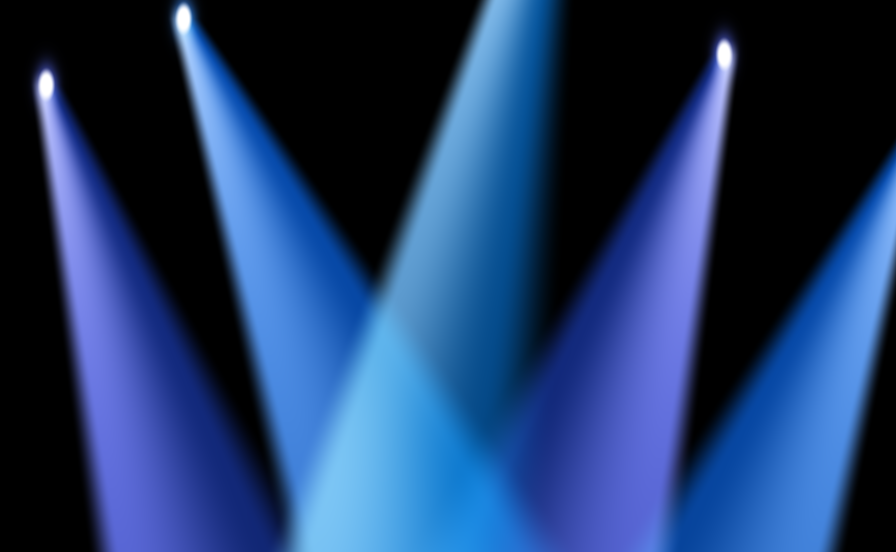
Reproduce this background procedurally as a WebGL 1 fragment shader.

```glsl
precision highp float;
// Five soft blue spotlights crossing on a black stage.
// Each beam is a wedge between a crisp, hot edge and a blurred, cool edge;
// beams and their lamps are combined with a screen blend.

uniform vec2 u_resolution;

// Lamp positions: x from the left, y down from the top, in canvas heights.
const vec2 LAMP_FAR_LEFT  = vec2(0.084, 0.154);
const vec2 LAMP_LEFT      = vec2(0.333, 0.034);
const vec2 LAMP_CENTER    = vec2(1.042, -0.432);
const vec2 LAMP_RIGHT     = vec2(1.312, 0.099);
const vec2 LAMP_FAR_RIGHT = vec2(1.677, 0.194);

// Sideways drift per unit of depth: x for the hot edge, y for the cool edge.
const vec2 EDGES_FAR_LEFT  = vec2(0.145, 0.51);
const vec2 EDGES_LEFT      = vec2(0.236, 0.66);
const vec2 EDGES_CENTER    = vec2(-0.36, -0.092);
const vec2 EDGES_RIGHT     = vec2(-0.14, -0.56);
const vec2 EDGES_FAR_RIGHT = vec2(-0.22, -0.627);

const vec3 VIOLET      = vec3(0.36, 0.43, 0.98);
const vec3 VIOLET_DARK = vec3(0.08, 0.18, 0.54);
const vec3 AZURE       = vec3(0.24, 0.56, 1.00);
const vec3 AZURE_DARK  = vec3(0.03, 0.31, 0.71);
const vec3 SKY         = vec3(0.41, 0.72, 0.98);
const vec3 SKY_DARK    = vec3(0.02, 0.36, 0.67);

const vec2  LAMP_RADII  = vec2(0.015, 0.029);
const float LAMP_HALF   = 0.018;  // half width of a beam at its lamp
const float NARROW_HALF = 0.006;  // same, for lamps outside the canvas
const float PALE_FALLOFF = 2.6;   // how fast the whitish core fades
const float DIMMING      = 0.18;  // loss of light with depth

vec3 screenBlend(vec3 a, vec3 b) {
  return 1.0 - (1.0 - a) * (1.0 - b);
}

vec3 beam(vec2 p, vec2 lamp, vec2 edges, float halfWidth, vec3 bright, vec3 shade) {
  float depth = p.y - lamp.y;
  float reach = max(depth, 0.0);
  float side = sign(edges.y - edges.x);

  // Distances inward from the hot and the cool edge.
  float fromHot = side * (p.x - lamp.x - edges.x * reach) + halfWidth;
  float width = abs(edges.y - edges.x) * reach + 2.0 * halfWidth;
  float fromCool = width - fromHot;
  float across = fromHot / width;

  float hotBlur = 0.012 + 0.02 * reach;
  float coolBlur = 0.015 + 0.045 * reach;
  float mask = smoothstep(-hotBlur, hotBlur, fromHot)
             * smoothstep(-coolBlur, coolBlur, fromCool)
             * smoothstep(-0.03, 0.02, depth);

  // Hot side is bright, and whitish close to the lamp.
  float heat = 1.0 - smoothstep(0.1, 0.85, across);
  vec3 color = mix(shade, bright, heat);
  vec3 pale = mix(bright, vec3(1.0), 0.65);
  color = mix(color, pale, heat * exp(-PALE_FALLOFF * reach));
  return color * mask * (1.0 - DIMMING * reach);
}

vec3 lampGlow(vec2 p, vec2 lamp, vec3 tint) {
  vec2 q = (p - lamp) / LAMP_RADII;
  float core = 1.0 - smoothstep(0.55, 1.15, length(q));
  return mix(tint * exp(-0.7 * dot(q, q)), vec3(1.0), core);
}

void main() {
  vec2 p = gl_FragCoord.xy / u_resolution.y;
  p.y = 1.0 - p.y;

  // Beams
  vec3 color = beam(p, LAMP_FAR_LEFT, EDGES_FAR_LEFT, LAMP_HALF, VIOLET, VIOLET_DARK);
  color = screenBlend(color, beam(p, LAMP_LEFT, EDGES_LEFT, LAMP_HALF, AZURE, AZURE_DARK));
  color = screenBlend(color, beam(p, LAMP_CENTER, EDGES_CENTER, NARROW_HALF, SKY, SKY_DARK));
  color = screenBlend(color, beam(p, LAMP_RIGHT, EDGES_RIGHT, LAMP_HALF, VIOLET, VIOLET_DARK));
  color = screenBlend(color, beam(p, LAMP_FAR_RIGHT, EDGES_FAR_RIGHT, NARROW_HALF, AZURE, AZURE_DARK));

  // Visible lamps
  color = screenBlend(color, lampGlow(p, LAMP_FAR_LEFT, VIOLET));
  color = screenBlend(color, lampGlow(p, LAMP_LEFT, AZURE));
  color = screenBlend(color, lampGlow(p, LAMP_RIGHT, VIOLET));

  gl_FragColor = vec4(color, 1.0);
}
```
